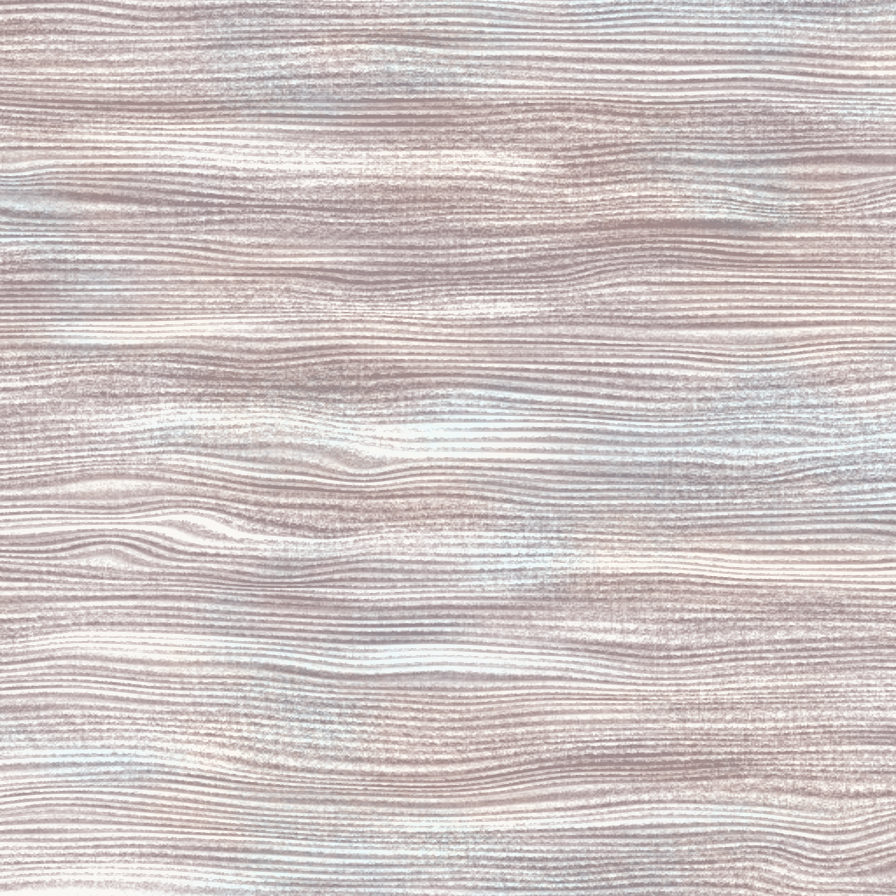
Give the GLSL for this texture, as a WebGL 1 fragment shader.

```glsl
precision highp float;
// Pale weathered wood with fine, wavy horizontal grain.
// A warped height field sets the course of the grain lines; stretched noise
// adds streaks, thin bands and speckle, and soft patches tint the surface.

uniform vec2 u_resolution;

const float TAU = 6.2831853;
const vec3 DARK_MAUVE = vec3(0.625, 0.550, 0.560);
const vec3 MID_MAUVE = vec3(0.80, 0.745, 0.742);
const vec3 CHALK_WHITE = vec3(0.975, 0.972, 0.962);
const vec3 COOL_SHIFT = vec3(-0.040, 0.004, 0.018);
const vec3 WARM_SHIFT = vec3(0.014, 0.000, -0.014);

float hash(vec2 cell) {
  return fract(sin(dot(cell, vec2(127.1, 311.7))) * 43758.5453);
}

float noise(vec2 p) {
  vec2 cell = floor(p);
  vec2 f = fract(p);
  f = f * f * (3.0 - 2.0 * f);
  float low = mix(hash(cell), hash(cell + vec2(1.0, 0.0)), f.x);
  float high = mix(hash(cell + vec2(0.0, 1.0)), hash(cell + 1.0), f.x);
  return mix(low, high, f.y);
}

float fbm(vec2 p) {
  float sum = 0.0;
  float weight = 0.5;
  for (int i = 0; i < 4; i++) {
    sum += weight * noise(p);
    p = p * 2.03 + vec2(17.3, 9.1);
    weight *= 0.5;
  }
  return sum / 0.9375;
}

// Height of the grain at a point: gentle waves plus stronger local swirls.
float grainHeight(vec2 p) {
  float waves = 0.030 * (noise(p * vec2(3.0, 9.0) + 3.7) - 0.5);
  float ripples = 0.009 * (noise(p * vec2(9.0, 26.0) + 21.4) - 0.5);
  float swirlMask = smoothstep(0.58, 0.85, noise(p * vec2(3.0, 10.0) + 40.2));
  float swirls = 0.026 * (noise(p * vec2(10.0, 26.0) + 63.8) - 0.5);
  return p.y + waves + ripples + swirlMask * swirls;
}

// Crisp light and dark lines of uneven spacing, from -1 to 1.
float grainLines(float x, float height, float count) {
  float drift = 1.4 * noise(vec2(x * 2.5, height * 42.0));
  return clamp(1.5 * sin(TAU * (height * count + drift)), -1.0, 1.0);
}

// Fine dots mixed with short dashes on a slightly skewed lattice.
float speckles(vec2 p) {
  float dots = noise(p * 512.0 + 0.5);
  vec2 skewed = vec2(p.x + 0.31 * p.y, p.y - 0.07 * p.x);
  float dashes = noise(skewed * vec2(190.0, 400.0) + 5.3);
  return mix(dashes, dots, 0.6);
}

// Lens-shaped plain areas that follow the grain.
float lenses(vec2 p, vec2 scale, float seed) {
  return smoothstep(0.70, 0.88, noise(p * scale + seed));
}

float woodTone(vec2 p) {
  float height = grainHeight(p);
  vec2 along = vec2(p.x, height);
  float speckle = speckles(p);
  float roughness = smoothstep(0.3, 0.7, fbm(along * vec2(4.0, 20.0) + 11.6));

  // Speckle nudges the lines so that their edges look ragged.
  float raggedHeight = height + 0.0012 * (speckle - 0.5);
  float lines = grainLines(p.x, raggedHeight, 112.0);
  float streaks = noise(vec2(p.x * 9.0, raggedHeight * 250.0) + 31.9);
  float bands = fbm(along * vec2(2.4, 21.0) + 52.1);

  float tone = 0.56;
  tone += mix(0.29, 0.20, roughness) * lines;
  tone += 0.50 * (streaks - 0.5);
  tone += 0.48 * (bands - 0.5);
  tone += mix(0.45, 0.90, roughness) * (speckle - 0.5);
  tone += 0.30 * lenses(along, vec2(3.0, 31.0), 71.5);
  tone -= 0.22 * lenses(along, vec2(2.4, 28.0), 94.2);
  return clamp(tone, 0.0, 1.0);
}

vec3 woodColour(float tone) {
  vec3 lower = mix(DARK_MAUVE, MID_MAUVE, min(tone * 2.0, 1.0));
  return mix(lower, CHALK_WHITE, max(tone * 2.0 - 1.0, 0.0));
}

// Faint blue and peach patches with a little fine colour variation.
vec3 patchTint(vec2 p) {
  float cool = smoothstep(0.52, 0.78, fbm(p * vec2(4.0, 8.0) + 13.7));
  float warm = smoothstep(0.42, 0.72, fbm(p * vec2(5.0, 12.0) + 82.6));
  float flecks = noise(p * vec2(150.0, 260.0) + 47.3);
  return COOL_SHIFT * cool * (0.6 + 0.8 * flecks)
       + WARM_SHIFT * warm * (1.4 - 0.8 * flecks);
}

void main() {
  vec2 p = gl_FragCoord.xy / u_resolution;
  vec3 colour = woodColour(woodTone(p)) + patchTint(p);
  gl_FragColor = vec4(clamp(colour, 0.0, 1.0), 1.0);
}
```
